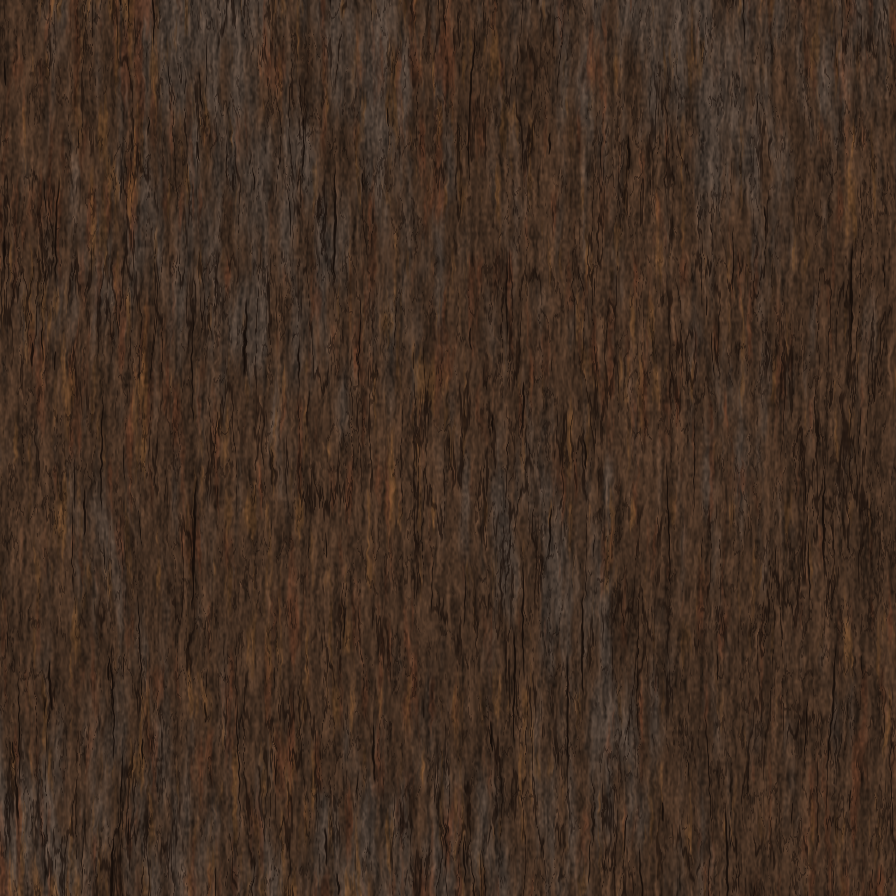
Reproduce this texture procedurally as a Shadertoy shader.

```glsl
// Weathered dark brown wood with fine vertical fibres, cracks and faded patches
#define FIBRE_SCALE vec2(95.0, 10.0)
#define FINE_SCALE vec2(215.0, 38.0)
#define GRIT_SCALE vec2(430.0, 230.0)
#define CRACK_GRID vec2(48.0, 9.0)
#define CRACK_SHARE 0.36
#define CONTRAST 1.0
#define RELIEF 0.75
#define BROWN vec3(0.256, 0.181, 0.130)
#define GREY vec3(0.290, 0.246, 0.215)
#define RUST vec3(0.320, 0.180, 0.115)
#define OCHRE vec3(0.390, 0.260, 0.145)

const vec3 CREVICE = vec3(0.085, 0.050, 0.034);

float hash(vec2 p) {
    vec3 q = fract(vec3(p.xyx) * 0.1031);
    q += dot(q, q.yzx + 33.33);
    return fract((q.x + q.y) * q.z);
}

float noise(vec2 p) {
    vec2 cell = floor(p), f = fract(p);
    f = f * f * (3.0 - 2.0 * f);
    float low = mix(hash(cell), hash(cell + vec2(1, 0)), f.x);
    float high = mix(hash(cell + vec2(0, 1)), hash(cell + vec2(1, 1)), f.x);
    return mix(low, high, f.y);
}

float fbm(vec2 p) {
    float sum = 0.0, weight = 0.53;
    for (int i = 0; i < 4; i++) {
        sum += weight * noise(p);
        p = p * 2.03 + 17.3;
        weight *= 0.5;
    }
    return sum;
}

// Bends the straight grain a little, with small ragged kinks
vec2 bendGrain(vec2 p) {
    float sway = noise(p * vec2(9.0, 4.0)) - 0.5;
    float kink = noise(p * vec2(45.0, 20.0) + 31.0) - 0.5;
    float ragged = noise(p * vec2(150.0, 110.0) + 57.0) - 0.5;
    return p + vec2(0.009 * sway + 0.003 * kink + 0.0022 * ragged, 0.0);
}

float height(vec2 p) {
    return fbm(p * FIBRE_SCALE) + 0.6 * fbm(p * FINE_SCALE + 83.0);
}

// Broken dark lines that follow the contours of stretched noise
float grooves(vec2 p, vec2 scale, float seed) {
    float ridge = abs(fbm(p * scale + seed) - 0.48);
    float mask = smoothstep(0.44, 0.58, fbm(p * scale * vec2(0.4, 1.3) + seed + 32.0));
    return (1.0 - smoothstep(0.008, 0.040, ridge)) * mask;
}

// Thin tapered cracks, at most one per grid cell
float cracks(vec2 p, float pixel) {
    vec2 home = floor(p * CRACK_GRID);
    float dark = 0.0;
    for (int j = -1; j <= 1; j++)
    for (int i = -1; i <= 1; i++) {
        vec2 cell = home + vec2(i, j);
        if (hash(cell + 211.0) > CRACK_SHARE) continue;
        vec2 centre = (cell + vec2(hash(cell + 5.0), hash(cell + 71.0))) / CRACK_GRID;
        vec2 d = p - centre;
        float halfLength = mix(0.012, 0.085, pow(hash(cell + 137.0), 2.5));
        d.x -= d.y * 0.12 * (hash(cell + 19.0) - 0.5);
        float taper = max(1.0 - abs(d.y) / halfLength, 0.0);
        float width = mix(0.0003, 0.0014, pow(hash(cell + 43.0), 2.0)) * sqrt(taper);
        float line = 1.0 - smoothstep(width - 0.5 * pixel, width + 0.7 * pixel, abs(d.x));
        dark = max(dark, line * smoothstep(0.0, 0.25, taper));
    }
    return dark;
}

void mainImage(out vec4 fragColor, in vec2 fragCoord) {
    float pixel = 1.0 / min(iResolution.x, iResolution.y);
    vec2 uv = fragCoord * pixel;
    vec2 p = bendGrain(uv);

    // Broad stains and narrow coloured streaks
    float fade = fbm(uv * vec2(5.0, 3.0) + 12.0);
    float warmth = fbm(uv * vec2(7.0, 3.5) + 45.0);
    float greyStreak = fbm(p * vec2(75.0, 11.0) + 91.0);
    float rustStreak = fbm(p * vec2(110.0, 13.0) + 143.0);
    float ochreStreak = fbm(p * vec2(140.0, 14.0) + 187.0);
    vec3 color = BROWN * mix(0.88, 1.12, fbm(uv * vec2(8.0, 4.0) + 230.0));
    color = mix(color, GREY, 0.75 * smoothstep(0.44, 0.70, 0.5 * fade + 0.5 * greyStreak));
    color = mix(color, RUST, 0.6 * smoothstep(0.54, 0.76, 0.75 * rustStreak + 0.25 * warmth));
    color = mix(color, OCHRE, 0.6 * smoothstep(0.57, 0.77, 0.8 * ochreStreak + 0.2 * warmth));

    // Fibre tone, grit and side-lit relief
    float fibre = fbm(p * FIBRE_SCALE) - 0.5;
    float fine = fbm(p * FINE_SCALE + 83.0) - 0.5;
    float grit = noise(p * GRIT_SCALE) - 0.5;
    vec2 lightStep = vec2(0.001, -0.001);
    float slope = height(p + lightStep) - height(p - lightStep);
    color *= max(1.0 + CONTRAST * (0.4 * fibre + 0.7 * fine + 0.35 * grit) + RELIEF * slope, 0.2);

    // Grooves between flakes and fibres, then the long cracks
    color = mix(color, CREVICE, 0.62 * grooves(p, vec2(85.0, 8.0), 301.0));
    color = mix(color, CREVICE, 0.42 * grooves(p, vec2(140.0, 22.0), 407.0));
    color = mix(color, CREVICE * 0.8, 0.85 * cracks(p, pixel));

    fragColor = vec4(clamp(color, 0.0, 1.0), 1.0);
}
```
